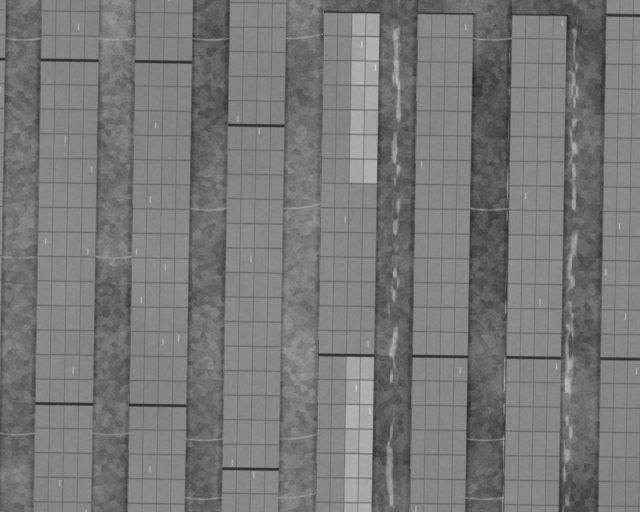
A Shadertoy shader for this pattern:

```glsl
// Aerial view of solar panel rows, split into tables, with mottled ground between them.

const float PITCH = 0.1838;   // spacing of the panel rows
const float TABLE = 0.671;    // length of one table of 14 cells

float hash(vec2 p) {
    vec3 q = fract(vec3(p.xyx) * 0.1031);
    q += dot(q, q.yzx + 33.33);
    return fract((q.x + q.y) * q.z);
}

float noise(vec2 p) {
    vec2 i = floor(p), f = fract(p);
    f = f * f * (3.0 - 2.0 * f);
    return mix(mix(hash(i), hash(i + vec2(1, 0)), f.x),
               mix(hash(i + vec2(0, 1)), hash(i + vec2(1, 1)), f.x), f.y);
}

float fbm(vec2 p) {
    float sum = 0.0, amp = 0.5;
    for (int k = 0; k < 4; k++) {
        sum += amp * noise(p);
        p = p * 2.03 + 17.0;
        amp *= 0.5;
    }
    return sum / 0.9375;
}

// Soft-edged patches of near-constant tone, from -0.5 to 0.5
float patches(vec2 p) {
    vec2 cell = floor(p);
    float sum = 0.0, total = 0.0;
    for (int j = -1; j <= 1; j++)
    for (int i = -1; i <= 1; i++) {
        vec2 c = cell + vec2(i, j);
        vec2 site = c + vec2(hash(c), hash(c + 51.7));
        float weight = exp(-14.0 * length(p - site));
        sum += weight * (0.6 * fbm(site * 0.14) + 0.4 * hash(c + 9.3));
        total += weight;
    }
    return sum / total - 0.5;
}

// Coverage of a stroke of the given half width at distance d
float stroke(float d, float halfWidth) {
    float px = 1.0 / iResolution.y;
    return 1.0 - smoothstep(halfWidth - px, halfWidth + px, abs(d));
}

float groundTone(vec2 p, float row, float across, float edgeL, float edgeR) {
    float tones[8] = float[8](0.43, 0.44, 0.39, 0.46, 0.39, 0.36, 0.38, 0.38);
    float tone = tones[int(clamp(row, 0.0, 7.0))];
    tone += 0.24 * patches(p * 85.0) + 0.24 * (fbm(p * vec2(9, 6) + 4.0) - 0.5);
    tone += 0.05 * (noise(p * 300.0) - 0.5);

    // Shade beside the panels
    tone -= 0.11 * (1.0 - smoothstep(0.0, 0.009, edgeL));
    tone -= 0.09 * (1.0 - smoothstep(0.002, 0.012, edgeR));

    // Pale broken tracks along some aisles
    float broken = smoothstep(0.35, 0.7, noise(p * vec2(140, 45)));
    float wander = 0.12 * (noise(vec2(p.y * 40.0, row)) - 0.5);
    if (row == 4.0 || row == 6.0) {
        float centre = row == 4.0 ? 0.48 : 0.22;
        tone += 0.22 * broken * (1.0 - smoothstep(0.03, 0.13, abs(across - centre + wander)));
    }
    if (row == 5.0) tone += 0.3 * broken * stroke(edgeR - 0.003, 0.0012);

    // Cables crossing the aisles
    if (row != 4.0 && row != 6.0) {
        vec4 heights = row < 2.0 ? vec4(0.925, 0.499, 0.154, -1.0)
                                 : vec4(0.925, 0.593, 0.143, 0.028);
        float sag = 0.012 * across * (across - 1.0) + (row == 3.0 ? 0.009 * across : 0.0);
        for (int k = 0; k < 4; k++) {
            float cable = stroke(p.y - heights[k] - sag, 0.0013);
            tone = mix(tone, 0.66, cable * (0.4 + 0.5 * noise(p * 70.0)));
        }
    }
    return tone;
}

float panelTone(vec2 p, float row, float x, float width, float along) {
    float cellW = width / 4.0, cellH = TABLE / 14.0;
    vec2 id = floor(vec2(x / cellW, along / cellH));
    vec2 local = vec2(x, along) - (id + 0.5) * vec2(cellW, cellH);
    vec2 seed = id + row * vec2(7, 31);
    float tone = 0.525 + 0.015 * (hash(seed) - 0.5) + 0.035 * (noise(p * 4.0) - 0.5);
    tone += 0.02 * (noise(p * 260.0) - 0.5);

    // Replaced, brighter cells
    if (row == 4.0 && id.x > 1.0 && along > 0.5 * TABLE)
        tone += 0.11 + 0.05 * hash(seed + 3.0);

    // Sparse glints
    vec2 glint = local - 0.6 * (vec2(hash(seed + 5.0), hash(seed + 8.0)) - 0.5) * vec2(cellW, cellH);
    tone += 0.17 * step(0.93, hash(seed + 13.0)) * stroke(glint.x, 0.0012) * stroke(glint.y, 0.006);

    // Cell joints, then the dark gap between tables
    tone = mix(tone, 0.40, 0.75 * stroke(cellW * 0.5 - abs(local.x), 0.0008));
    tone = mix(tone, 0.37, 0.85 * stroke(cellH * 0.5 - abs(local.y), 0.001));
    return mix(tone, 0.2, stroke(min(along, TABLE - along), 0.0028));
}

void mainImage(out vec4 fragColor, in vec2 fragCoord) {
    vec2 p = fragCoord / iResolution.y;
    float s = (p.x - 0.0652 - 0.0163 * p.y) / PITCH + 1.0;
    float row = floor(s), x = fract(s) * PITCH;
    float width = 0.1145 - 0.0012 * row;

    // Each group of rows has its own table offset
    float seam = row < 3.0 ? 0.215 - 0.003 * row : row == 3.0 ? 0.0847 : 0.317 - 0.0025 * row;
    float y = p.y + 0.015 * x - seam;
    float along = y < 0.0 ? y + TABLE : mod(y, TABLE);
    if (row > 3.0 && row < 7.0 && y < TABLE) along = mod(y, TABLE);

    float edge = min(max(x - width, -x), PITCH - x);
    bool ends = row > 3.0 && row < 7.0;
    if (ends) edge = max(edge, y - TABLE);
    float open = ends && y > TABLE ? 1.0 : 0.0;

    float ground = groundTone(p, row, (x - width) / (PITCH - width), x - width + open, PITCH - x);
    float panel = panelTone(p, row, x, width, along);
    float tone = mix(ground, panel, stroke(max(edge + 0.01, 0.0), 0.01));
    fragColor = vec4(vec3(clamp(tone, 0.0, 1.0)), 1.0);
}
```
